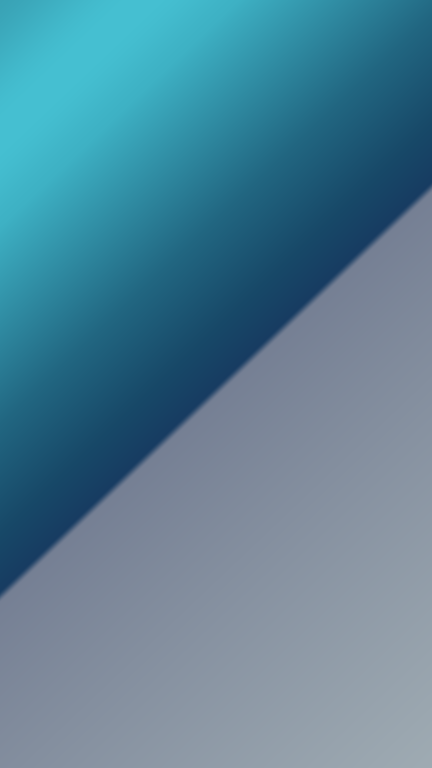
Write a Shadertoy shader that draws this background.

```glsl
// A soft diagonal edge splits the canvas: a glowing teal-to-navy sheet above,
// a cool grey slope below. Both are gradients of the height above or below
// the edge line, blended across a narrow smooth seam.

// Navy at the edge, rising to a cyan band, then dimming toward the far corner.
vec3 tealSheet(float height) {
    vec3 color = vec3(0.088, 0.230, 0.380);
    color = mix(color, vec3(0.092, 0.285, 0.408), clamp(height / 0.085, 0.0, 1.0));
    color = mix(color, vec3(0.130, 0.400, 0.505), clamp((height - 0.085) / 0.139, 0.0, 1.0));
    color = mix(color, vec3(0.240, 0.690, 0.765), clamp((height - 0.224) / 0.258, 0.0, 1.0));
    color = mix(color, vec3(0.270, 0.750, 0.820), smoothstep(0.462, 0.590, height));
    return mix(color, vec3(0.220, 0.630, 0.705), smoothstep(0.610, 0.800, height));
}

// Violet grey under the edge, fading to pale silver in the lower right.
vec3 greySlope(float depth) {
    float fade = pow(clamp(depth / 0.757, 0.0, 1.0), 0.92);
    return mix(vec3(0.457, 0.497, 0.578), vec3(0.622, 0.670, 0.700), fade);
}

void mainImage(out vec4 fragColor, in vec2 fragCoord) {
    vec2 uv = fragCoord / iResolution.xy;

    // Signed vertical distance from the diagonal edge
    float height = uv.y - (0.2227 + 0.5338 * uv.x);

    // Blurred seam between the two sheets
    float seam = smoothstep(-0.008, 0.008, height);
    vec3 color = mix(greySlope(-height), tealSheet(height), seam);

    fragColor = vec4(color, 1.0);
}
```
